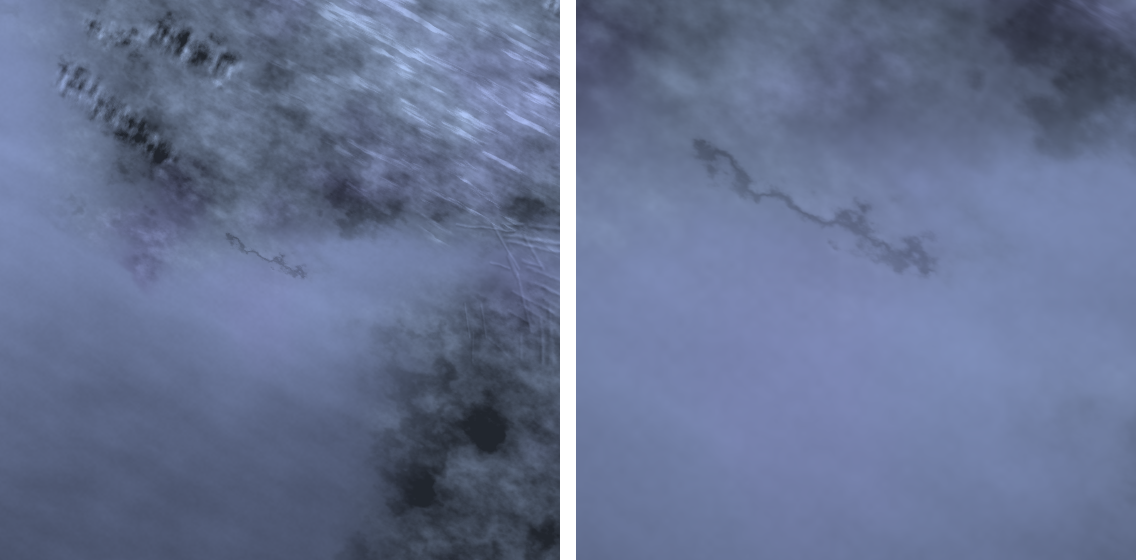
Left, the full canvas; right, a detail of the centre.
This texture is drawn by a Shadertoy shader. Its source:

```glsl
// Cold blue ice: a smooth, softly lit sheet under a grey frosted band,
// with dark clots, crinkled ridges, fine slanted streaks and scratches.
// One brightness value is built from fbm layers, then tinted.

const vec3 ICE_TINT    = vec3(1.00, 1.125, 1.465);
const vec3 FROST_TINT  = vec3(1.00, 1.14, 1.37);
const vec3 VIOLET_TINT = vec3(1.01, 1.07, 1.46);
const vec2 GRAIN_DIR   = vec2(0.88, -0.47);  // direction of streaks
const float CLOT_DEPTH     = 0.13;
const float MOTTLE_DEPTH   = 0.26;
const float STREAK_LIGHT   = 0.15;
const float CRINKLE_DEPTH  = 0.75;
const float SCRATCH_DEPTH  = 0.075;
const float GRAIN_DEPTH    = 0.018;
const int SCRATCH_COUNT    = 30;

float hash(vec2 p) {
    return fract(sin(dot(p, vec2(127.1, 311.7))) * 43758.5453);
}

float noise(vec2 p) {
    vec2 i = floor(p), f = fract(p);
    f = f * f * (3.0 - 2.0 * f);
    return mix(mix(hash(i), hash(i + vec2(1, 0)), f.x),
               mix(hash(i + vec2(0, 1)), hash(i + vec2(1, 1)), f.x), f.y);
}

float fbm(vec2 p) {
    float sum = 0.0, amp = 0.5;
    for (int i = 0; i < 5; i++) {
        sum += amp * noise(p);
        p = mat2(0.8, 0.6, -0.6, 0.8) * p * 2.03 + 17.3;
        amp *= 0.5;
    }
    return sum / 0.97;
}

float segment(vec2 p, vec2 a, vec2 b) {
    vec2 d = b - a;
    return length(p - a - d * clamp(dot(p - a, d) / dot(d, d), 0.0, 1.0));
}

float blob(vec2 p, vec2 center, vec2 radius) {
    vec2 d = (p - center) / radius;
    return exp(-dot(d, d));
}

// Slanted height field lit from the upper left
float relief(vec2 q) {
    return fbm(q) - fbm(q + vec2(0.35, -0.4));
}

// Thin grooves, bright on one side and dark on the other
float scratches(vec2 p) {
    float sum = 0.0;
    for (int i = 0; i < SCRATCH_COUNT; i++) {
        float id = float(i);
        vec2 r = vec2(hash(vec2(id, 1.3)), hash(vec2(id, 7.9)));
        vec2 center = vec2(0.91, 0.49) + (r - 0.5) * vec2(0.17, 0.24);
        float steep = step(0.4, hash(vec2(id, 4.1)));
        float angle = mix(-0.4, -1.25, steep) + 0.7 * (r.y - 0.5);
        vec2 dir = vec2(cos(angle), sin(angle));
        vec2 span = dir * mix(0.015, 0.055, hash(vec2(id, 5.7)));
        float width = mix(0.0018, 0.004, r.x);
        float d = segment(p, center - span, center + span) / width;
        float side = dot(p - center, vec2(-dir.y, dir.x)) / width;
        sum += exp(-d * d) * (0.25 + side) * mix(0.5, 1.3, r.y);
    }
    return clamp(sum, -1.5, 2.0);
}

void mainImage(out vec4 fragColor, in vec2 fragCoord) {
    vec2 p = fragCoord / iResolution.xy;
    vec2 slant = vec2(dot(p, GRAIN_DIR), dot(p, vec2(-GRAIN_DIR.y, GRAIN_DIR.x)));
    float broad = fbm(p * 4.0 + 3.1) - 0.5;
    float mottle = fbm(slant * vec2(9.0, 13.0) + 8.0) - 0.5;
    float fine = fbm(slant * vec2(48.0, 70.0)) - 0.5;
    float grain = noise(p * 230.0) + noise(p * 130.0 + 9.0) - 1.0;
    vec2 ragged = p + 0.16 * broad + 0.13 * mottle + 0.05 * fine;

    // Frosted areas: the upper band and the lower right corner
    float upper = smoothstep(0.50, 0.63, ragged.y)
                * smoothstep(0.02, 0.23, ragged.x + 0.22 * (p.y - 0.7));
    float corner = smoothstep(0.55, 0.80, ragged.x + 0.1 * (0.3 - p.y))
                 * (1.0 - smoothstep(0.42, 0.56, p.y));
    float frost = max(upper, corner);

    // Smooth sheet lighting
    float tone = 0.305 + 0.185 * smoothstep(-0.05, 0.8, p.y);
    tone += 0.055 * blob(p, vec2(0.55, 0.45), vec2(0.28, 0.13));
    tone += 0.05 * broad + 0.03 * mottle;
    tone += 0.05 * relief(slant * vec2(7.0, 18.0));

    // Frost shading, mottling and dark clots
    float topRight = blob(p, vec2(0.88, 1.0), vec2(0.24, 0.20));
    tone -= upper * (0.085 - 0.09 * topRight);
    tone -= upper * 0.055 * blob(p, vec2(0.36, 0.78), vec2(0.22, 0.18));
    tone -= 0.055 * blob(p, vec2(1.05, 0.72), vec2(0.14, 0.18));
    tone -= corner * 0.035 + 0.075 * blob(p, vec2(1.05, 0.05), vec2(0.32, 0.35));
    tone += frost * (MOTTLE_DEPTH * mottle + 0.16 * fine);
    float clot = smoothstep(0.53, 0.72, fbm(p * 8.0 + 21.0) + 0.35 * fine);
    tone -= CLOT_DEPTH * clot * frost * (1.0 - 0.8 * topRight);

    // Fine light streaks, strongest toward the upper right
    float streak = smoothstep(0.53, 0.76, fbm(slant * vec2(13.0, 85.0) + 0.8 * mottle));
    float windswept = upper * smoothstep(0.35, 0.85, p.x + 0.5 * (p.y - 0.7));
    tone += STREAK_LIGHT * windswept * streak * smoothstep(-0.12, 0.15, broad + mottle);
    tone += 0.13 * windswept * relief(slant * vec2(18.0, 70.0));

    // Crinkled ridges
    vec2 bent = p + 0.05 * vec2(mottle, fine);
    float ridge = min(segment(bent, vec2(0.12, 0.86), vec2(0.28, 0.73)),
                      segment(bent, vec2(0.29, 0.94), vec2(0.40, 0.88)));
    ridge = min(ridge, segment(bent, vec2(0.17, 0.95), vec2(0.24, 0.92)) + 0.008);
    ridge = min(ridge, segment(bent, vec2(0.98, 1.0), vec2(1.0, 0.985)) + 0.008);
    float crinkle = 1.0 - smoothstep(0.006, 0.045, ridge);
    tone += crinkle * (CRINKLE_DEPTH * relief(slant.yx * vec2(28.0, 48.0)) - 0.045);

    // Scratches and the crease below the band
    tone += SCRATCH_DEPTH * scratches(p + 0.006 * vec2(mottle, fine));
    float crease = segment(bent, vec2(0.41, 0.572), vec2(0.55, 0.515));
    tone -= 0.09 * exp(-pow(crease / 0.005, 2.0));

    // Violet stains
    float violet = blob(ragged, vec2(0.27, 0.60), vec2(0.07, 0.05))
                 + blob(ragged, vec2(0.25, 0.52), vec2(0.05, 0.035))
                 + 0.6 * blob(ragged, vec2(0.62, 0.67), vec2(0.08, 0.05))
                 + 0.7 * blob(p, vec2(0.93, 0.48), vec2(0.08, 0.09));
    tone -= violet * (0.06 - 0.12 * fine);

    tone += GRAIN_DEPTH * grain * mix(0.4, 1.0, frost);
    tone = clamp(tone, 0.13, 0.68);

    vec3 tint = mix(ICE_TINT, FROST_TINT, frost * 0.85);
    float stain = violet + 0.5 * smoothstep(0.0, 0.25, broad);
    tint = mix(tint, VIOLET_TINT, clamp(stain, 0.0, 0.8));
    fragColor = vec4(tone * tint, 1.0);
}
```
